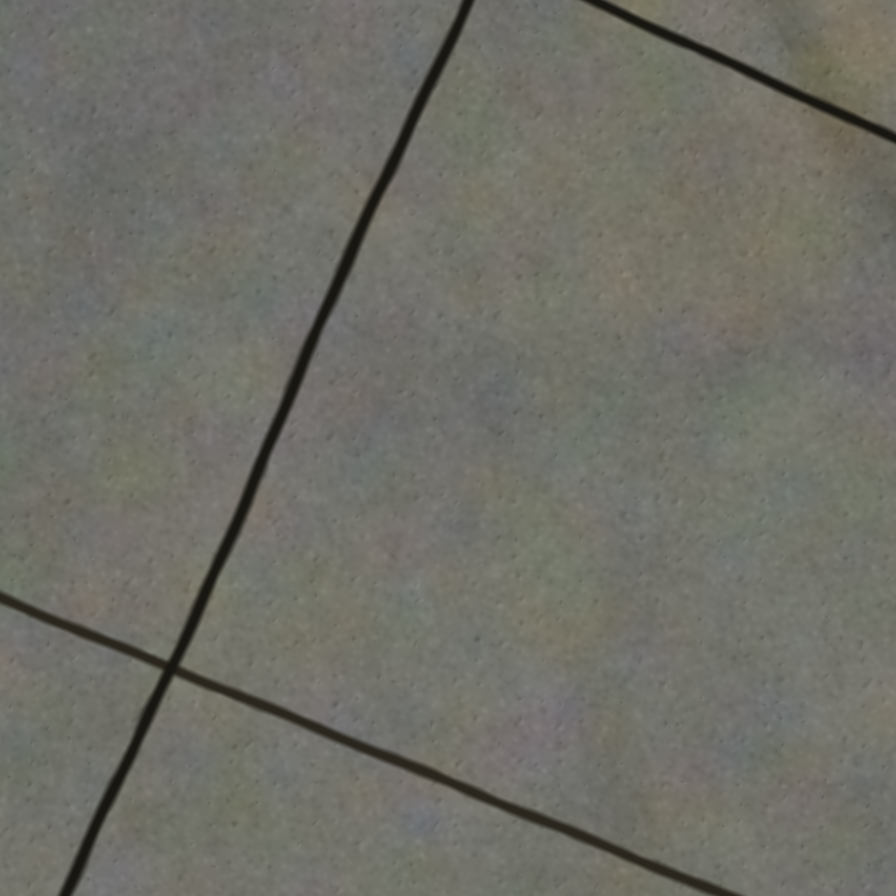
Write a three.js fragment shader that draws this texture.

```glsl
// Worn concrete slabs seen close up, parted by two nearly square sets of dark joints.
// A tilted, slightly converging grid gives the joints; soft cellular noise gives
// the mottling and grain, and embossed dots in random cells give the pits.
varying vec2 vUv;

const vec2 CROSSING = vec2(0.189, 0.255);  // where the two visible joints meet
const float STEEP_LEAN = 0.445;            // x gained per y along steep joints
const float SHALLOW_FALL = 0.41;           // y lost per x along shallow joints
const float SLAB_WIDTH = 0.965;            // horizontal gap of steep joints
const float SLAB_HEIGHT = 0.961;           // vertical gap of shallow joints
const float CONVERGENCE = 0.048;           // narrowing of that gap to the right
const float JOINT_CORE = 0.0022;           // half width of the darkest part
const float JOINT_EDGE = 0.0108;           // half width including the soft edge
const float JOINT_WOBBLE = 0.0035;
const float PIT_CELLS = 44.0;
const float PIT_SHARE = 0.38;
const float PIT_DEPTH = 0.085;

const vec3 CONCRETE = vec3(0.460, 0.458, 0.427);
const vec3 JOINT_DARK = vec3(0.095, 0.088, 0.065);
const vec3 JOINT_BROWN = vec3(0.165, 0.150, 0.115);
const vec3 COOL_SHADE = vec3(-0.040, -0.034, -0.012);
const vec3 WARM_TINT = vec3(0.018, 0.002, -0.026);
const vec3 GREEN_TINT = vec3(-0.012, 0.010, -0.012);

float hash(vec2 p) {
  vec3 q = fract(p.xyx * vec3(0.1031, 0.1030, 0.0973));
  q += dot(q, q.yzx + 33.33);
  return fract((q.x + q.y) * q.z);
}

vec2 hash2(vec2 p) {
  return vec2(hash(p), hash(p + 71.7));
}

// Smooth signed noise: one soft blob of random strength in each cell.
float blobs(vec2 p) {
  vec2 cell = floor(p);
  float sum = 0.0;
  for (int j = -1; j <= 1; j++) {
    for (int i = -1; i <= 1; i++) {
      vec2 id = cell + vec2(float(i), float(j));
      vec2 d = p - id - hash2(id);
      sum += (hash(id + 19.3) - 0.5) * exp(-4.0 * dot(d, d));
    }
  }
  return sum;
}

// Small dents, lit on one side and shaded on the other.
float pits(vec2 p) {
  vec2 id = floor(p);
  vec2 d = fract(p) - mix(vec2(0.3), vec2(0.7), hash2(id));
  float radius = mix(0.08, 0.17, hash(id + 5.1));
  float present = step(hash(id + 43.0), PIT_SHARE);
  float dent = exp(-dot(d, d) / (radius * radius));
  return present * dent * (dot(d, vec2(0.8, -0.6)) / radius - 0.2);
}

float bell(float x, float width) {
  return exp(-x * x / (width * width));
}

float joint(float d, float widthScale) {
  return 1.0 - smoothstep(JOINT_CORE * widthScale, JOINT_EDGE * widthScale, d);
}

void main() {
  vec2 uv = vUv;
  vec2 p = uv - CROSSING;

  // Slab coordinates: whole numbers lie on the joints.
  float wobble = JOINT_WOBBLE * cos(9.0 * (p.y - 0.1)) + 0.0008 * sin(47.0 * p.y);
  float gap = SLAB_HEIGHT - CONVERGENCE * p.x;
  vec2 slab = vec2((p.x - STEEP_LEAN * p.y - wobble) / SLAB_WIDTH,
                   (p.y + SHALLOW_FALL * p.x + 0.0008 * sin(38.0 * p.x)) / gap);
  vec2 nearest = floor(slab + 0.5);
  vec2 jointDist = abs(slab - nearest) * vec2(SLAB_WIDTH, gap) * vec2(0.914, 0.925);

  // Broad stains: a cool slab, a faint band and a smear near the corner.
  vec2 warp = uv + 0.12 * vec2(blobs(uv * 5.0), blobs(uv * 5.0 + 37.0));
  float cool = 0.75 * bell(length((warp - vec2(0.10, 0.80)) * vec2(1.0, 0.9)), 0.33);
  cool += 0.75 * bell(warp.y - 0.45 - 0.175 * warp.x, 0.055) * smoothstep(0.25, 0.5, uv.x);
  cool += 0.35 * bell(length(warp - vec2(0.58, 0.97)), 0.14);
  float smear = bell(dot(warp, vec2(0.864, 0.504)) - 1.247, 0.04) * smoothstep(0.65, 0.8, uv.y);
  float warm = 0.7 * bell(length(warp - vec2(0.78, 0.80)), 0.22);
  warm += 1.2 * bell(length(warp - vec2(0.96, 0.98)), 0.09);
  warm += 0.3 * bell(length(warp - vec2(0.12, 0.52)), 0.16);

  vec3 color = CONCRETE + COOL_SHADE * cool + WARM_TINT * warm - 0.055 * smear;
  color += 0.012 * (hash(floor(slab) + 8.0) - 0.5) - 0.010 * (1.0 - smoothstep(0.0, 0.35, uv.y));

  // Mottling in brightness and hue, then fine grain and pits.
  color += 0.035 * blobs(uv * 9.0 + 3.0) + 0.025 * blobs(uv * 23.0);
  color += WARM_TINT * 1.6 * blobs(uv * 17.0 + 51.0);
  color += GREEN_TINT * 1.8 * blobs(uv * 13.0 + 90.0);
  color += 0.028 * blobs(uv * 65.0) + 0.055 * blobs(uv * 150.0 + 11.0);
  color += PIT_DEPTH * pits(uv * PIT_CELLS + 0.35 * blobs(uv * 90.0));

  // Joints, with uneven edges; the shallow ones are a little thinner and browner.
  float ragged = 1.0 + 0.35 * blobs(uv * 40.0 + 7.0);
  vec3 shallowColor = mix(JOINT_BROWN, JOINT_DARK, clamp(nearest.y, 0.0, 1.0));
  color = mix(color, shallowColor, joint(jointDist.y, 0.88 * ragged));
  color = mix(color, JOINT_DARK, joint(jointDist.x, ragged));

  gl_FragColor = vec4(color, 1.0);
}
```
